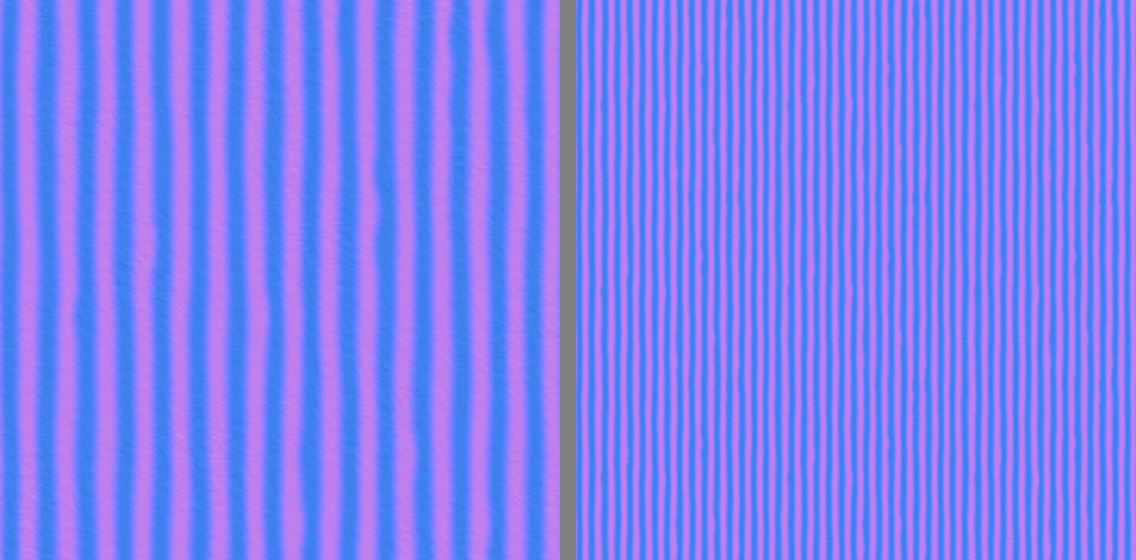
Left, the tile; right, the same tile 3 across and 3 down.
This texture map is drawn by a WebGL 1 fragment shader. Its source:

```glsl
precision highp float;
// Tangent-space normal map of a corrugated plaster sheet with vertical ribs.
// A flattened cosine gives the rib slope; layered sines and sparse cells bend
// the ribs, and wrapped noise gradients add grain and small pits.

uniform vec2 u_resolution;

const float TAU = 6.2831853;
const float RIBS = 15.0;           // ribs across the tile
const float RIB_OFFSET = 0.84;     // first rising slope, in rib periods
const float RIB_SLOPE = 0.505;     // largest sideways normal component
const float RIB_FLATTEN = 0.25;    // how much the slope plateaus
const float SQUEEZE = 0.10;        // shift of the ribs near one column
const float SQUEEZE_X = 0.05;
const float NICK_ROWS = 8.0;       // cells down each rib for edge nicks
const float NICK_SHARE = 0.16;
const float NICK_SHIFT = 0.11;
const float FINE_CELLS = 190.0;
const float COARSE_CELLS = 84.0;
const float FINE_GRAIN = 0.050;
const float COARSE_GRAIN = 0.035;
const float PIT_CELLS = 44.0;
const float PIT_SHARE = 0.22;
const float PIT_RADIUS = 0.15;     // in pit cells
const float PIT_DEPTH = 0.16;

float hash(vec2 p) {
  vec3 q = fract(vec3(p.xyx) * 0.1031);
  q += dot(q, q.yzx + 33.33);
  return fract((q.x + q.y) * q.z);
}

// Gradient of value noise that wraps after a whole number of cells.
vec2 noiseSlope(vec2 uv, float cells) {
  vec2 p = uv * cells;
  vec2 f = fract(p);
  vec2 lo = mod(floor(p), cells);
  vec2 hi = mod(lo + 1.0, cells);
  float a = hash(lo);
  float b = hash(vec2(hi.x, lo.y));
  float c = hash(vec2(lo.x, hi.y));
  float d = hash(hi);
  vec2 w = f * f * (3.0 - 2.0 * f);
  vec2 dw = 6.0 * f * (1.0 - f);
  return dw * vec2(mix(b - a, d - c, w.y), mix(c - a, d - b, w.x));
}

// Slow bending of the ribs, in rib periods.
float ribWobble(vec2 uv) {
  float bend = 0.024 * sin(TAU * (2.0 * uv.y + 3.0 * uv.x));
  bend += 0.020 * sin(TAU * (uv.y - 5.0 * uv.x) + 1.0);
  bend += 0.011 * sin(TAU * (5.0 * uv.y + 4.0 * uv.x) + 2.0);
  float column = abs(cos(0.5 * TAU * (uv.x - SQUEEZE_X)));
  return bend - SQUEEZE * pow(column, 40.0);
}

// Occasional local shift of one rib edge, fading to zero at its cell border.
float edgeNick(vec2 uv, float phase) {
  vec2 p = vec2(phase + 0.25, uv.y * NICK_ROWS);
  vec2 id = mod(floor(p), vec2(RIBS, NICK_ROWS));
  vec2 fade = sin(0.5 * TAU * fract(p));
  fade *= fade;
  float present = step(hash(id + 17.0), NICK_SHARE);
  return present * NICK_SHIFT * (2.0 * hash(id + 53.0) - 1.0) * fade.x * fade.y;
}

float ribSlope(vec2 uv) {
  float phase = uv.x * RIBS - RIB_OFFSET;
  phase -= ribWobble(uv) + edgeNick(uv, phase);
  float wave = cos(TAU * phase);
  float square = wave * wave;
  return RIB_SLOPE * wave * (1.0 + RIB_FLATTEN * (1.0 - square * square));
}

// Sparse round dimples, each kept inside its own cell.
vec2 pitSlope(vec2 uv) {
  vec2 p = uv * PIT_CELLS;
  vec2 id = mod(floor(p), PIT_CELLS);
  vec2 centre = 0.25 + 0.5 * vec2(hash(id + 7.0), hash(id + 91.0));
  vec2 offset = (fract(p) - centre) / PIT_RADIUS;
  float falloff = max(1.0 - dot(offset, offset), 0.0);
  float present = step(hash(id + 31.0), PIT_SHARE);
  return present * PIT_DEPTH * offset * falloff * falloff;
}

void main() {
  vec2 uv = gl_FragCoord.xy / u_resolution;

  // Grain is a little stronger in broad patches.
  float patchiness = 0.9 + 0.3 * sin(TAU * (uv.x + 2.0 * uv.y))
                               * sin(TAU * (2.0 * uv.x - uv.y) + 1.5);
  vec2 grain = FINE_GRAIN * noiseSlope(uv, FINE_CELLS)
             + COARSE_GRAIN * noiseSlope(uv, COARSE_CELLS);
  vec2 tilt = grain * patchiness + pitSlope(uv);
  tilt.x += ribSlope(uv);

  // Rebuild the upward component and encode the unit normal as colour.
  vec3 normal = vec3(tilt, sqrt(max(1.0 - dot(tilt, tilt), 0.0)));
  gl_FragColor = vec4(0.5 + 0.5 * normal, 1.0);
}
```
